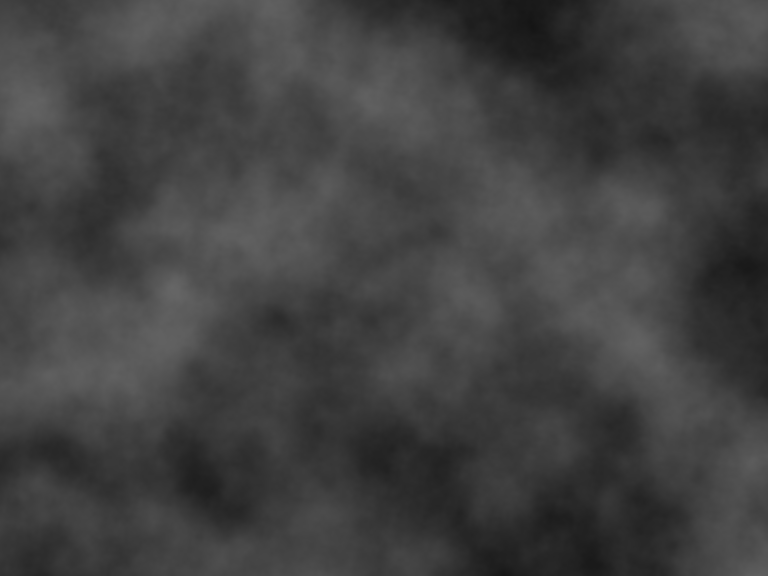
Reproduce this texture procedurally as a WebGL 1 fragment shader.

```glsl
precision highp float;

uniform vec2 u_resolution;

float hash(vec2 p) {
    return fract(sin(dot(p, vec2(127.1, 311.7))) * 43758.5453);
}

// Smoothly interpolated lattice noise
float valueNoise(vec2 p) {
    vec2 cell = floor(p);
    vec2 f = fract(p);
    vec2 blend = f * f * (3.0 - 2.0 * f);
    float bottom = mix(hash(cell), hash(cell + vec2(1.0, 0.0)), blend.x);
    float top = mix(hash(cell + vec2(0.0, 1.0)), hash(cell + vec2(1.0, 1.0)), blend.x);
    return mix(bottom, top, blend.y);
}

// Signed sum of octaves, each turned to hide the lattice
float cloudDensity(vec2 p) {
    mat2 turnAndScale = 2.0 * mat2(0.8, 0.6, -0.6, 0.8);
    float density = 0.0;
    float amplitude = 0.5;
    for (int octave = 0; octave < 6; octave++) {
        density += amplitude * (valueNoise(p) - 0.5);
        p = turnAndScale * p + vec2(17.3, 9.1);
        amplitude *= 0.5;
    }
    return density;
}

void main() {
    vec2 position = gl_FragCoord.xy / u_resolution.y;
    float smoke = 0.244 + 0.52 * cloudDensity(position * 4.8 + vec2(3.7, 8.2));
    gl_FragColor = vec4(vec3(clamp(smoke, 0.04, 0.46)), 1.0);
}
```
